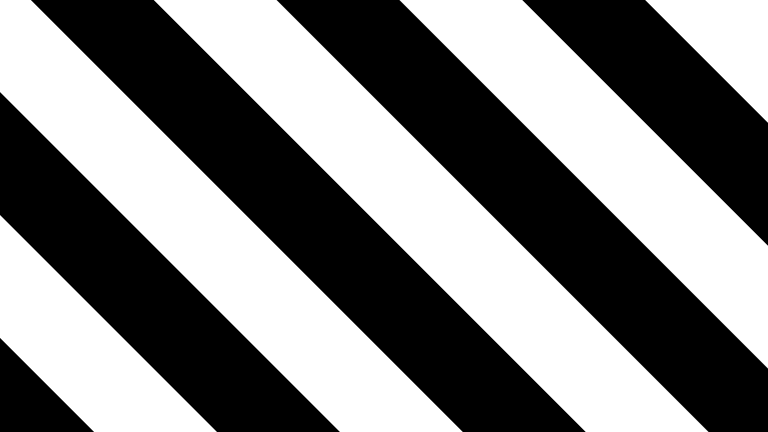
Give the GLSL for this pattern, as a WebGL 1 fragment shader.

```glsl
precision highp float;
// Bold diagonal stripes, black and white in equal widths, falling to the right
// at 45 degrees. A position measured across the stripes is folded into one
// period, and the signed distance to the nearest stripe edge is smoothed.

#define PERIOD 0.56889      // horizontal repeat, in canvas heights
#define DARK_SHARE 0.5      // part of each period that is dark
#define DARK_START 0.5024   // where a dark stripe begins on the bottom edge
#define EDGE_SOFTNESS 1.0   // width of the edge blend, in pixels
#define DARK_COLOR vec3(0.0)
#define LIGHT_COLOR vec3(1.0)

uniform vec2 u_resolution;

// Signed distance to the dark stripes, negative inside them
float stripeDistance(vec2 p) {
  float along = p.x + p.y - DARK_START;
  float halfWidth = 0.5 * DARK_SHARE * PERIOD;
  // Fold around the middle of a dark stripe
  float cell = fract((along - halfWidth) / PERIOD + 0.5) - 0.5;
  float horizontal = abs(cell) * PERIOD - halfWidth;
  return horizontal * sqrt(0.5);
}

void main() {
  vec2 p = gl_FragCoord.xy / u_resolution.y;
  float pixel = 1.0 / u_resolution.y;

  // Blend across the edge over about one pixel
  float light = clamp(stripeDistance(p) / (EDGE_SOFTNESS * pixel) + 0.5, 0.0, 1.0);
  gl_FragColor = vec4(mix(DARK_COLOR, LIGHT_COLOR, light), 1.0);
}
```
